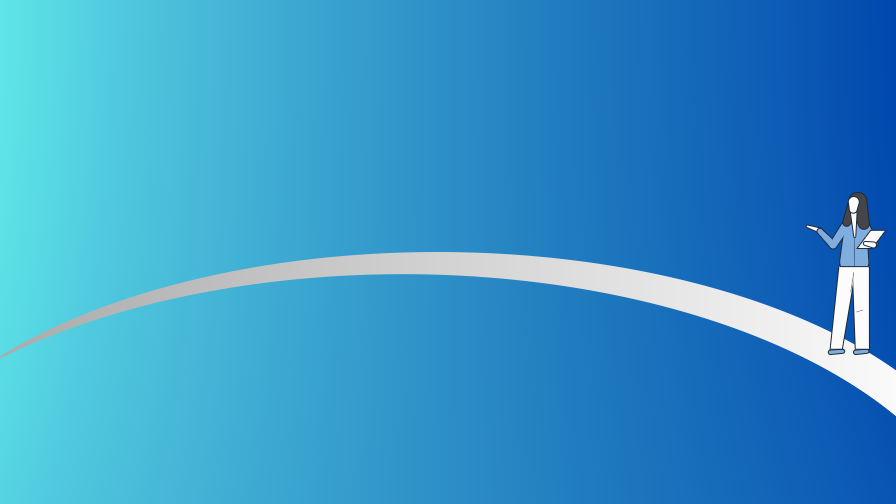
A Shadertoy shader for this background:

```glsl
float cover(float d, float pixel) {
    return clamp(0.5 - d / pixel, 0.0, 1.0);
}

// Capsule whose radius runs from ra to rb
float limb(vec2 p, vec2 a, vec2 b, float ra, float rb) {
    vec2 ab = b - a;
    float h = clamp(dot(p - a, ab) / dot(ab, ab), 0.0, 1.0);
    return length(p - a - ab * h) - mix(ra, rb, h);
}

// Height of an upper elliptical arc
float arch(float x, float middle, float top, vec2 radii) {
    float u = (x - middle) / radii.x;
    return top - radii.y * (1.0 - sqrt(max(1.0 - u * u, 0.0)));
}

vec3 gradient(float t) {
    vec3 c = mix(vec3(0.37, 0.90, 0.91), vec3(0.31, 0.78, 0.87), clamp(t / 0.14, 0.0, 1.0));
    c = mix(c, vec3(0.22, 0.63, 0.81), clamp((t - 0.14) / 0.235, 0.0, 1.0));
    c = mix(c, vec3(0.13, 0.49, 0.75), clamp((t - 0.375) / 0.245, 0.0, 1.0));
    c = mix(c, vec3(0.05, 0.36, 0.71), clamp((t - 0.62) / 0.25, 0.0, 1.0));
    return mix(c, vec3(0.0, 0.28, 0.68), clamp((t - 0.87) / 0.13, 0.0, 1.0));
}

// Filled shape with a thin dark outline
void paint(inout vec3 col, float d, vec3 fill, float pixel) {
    col = mix(col, vec3(0.12, 0.16, 0.22), cover(d - 0.1, pixel));
    col = mix(col, fill, cover(d + 0.1, pixel));
}

void drawFigure(inout vec3 col, vec2 q, float pixel) {
    vec3 white = vec3(0.99);
    vec3 denim = vec3(0.50, 0.68, 0.88);
    vec3 hair = vec3(0.27, 0.27, 0.29);

    // Shoes and trousers
    float shoes = min(limb(q, vec2(-4.2, 0.0), vec2(-1.8, 0.2), 0.45, 0.4),
                      limb(q, vec2(0.8, 0.0), vec2(3.0, 0.2), 0.45, 0.4));
    paint(col, shoes, denim, pixel);
    float legs = min(limb(q, vec2(-0.9, 16.5), vec2(-3.1, 0.5), 1.7, 1.2),
                     limb(q, vec2(1.8, 16.5), vec2(2.1, 0.5), 1.7, 1.4));
    paint(col, max(legs, 0.6 - q.y), white, pixel);

    // Hair, neck and blank head
    float locks = min(limb(q, vec2(1.1, 30.0), vec2(-1.0, 25.8), 1.7, 0.8),
                      limb(q, vec2(1.3, 30.0), vec2(2.4, 25.5), 1.7, 1.1));

    // Open hand, jacket and sleeves
    paint(col, limb(q, vec2(-6.4, 24.2), vec2(-8.8, 25.0), 0.5, 0.25), white, pixel);
    float torso = max(limb(q, vec2(0.7, 24.0), vec2(0.5, 18.0), 2.3, 2.9), 17.0 - q.y);
    float sleeves = min(limb(q, vec2(-1.4, 24.8), vec2(-3.7, 21.3), 0.9, 0.8),
                        limb(q, vec2(-3.7, 21.3), vec2(-6.3, 24.0), 0.8, 0.6));
    sleeves = min(sleeves, limb(q, vec2(2.8, 24.8), vec2(4.4, 21.6), 0.9, 0.8));
    paint(col, min(torso, sleeves), denim, pixel);
    paint(col, locks, hair, pixel);
    paint(col, limb(q, vec2(0.4, 27.5), vec2(0.6, 23.0), 0.65, 0.2), white, pixel);
    paint(col, limb(q, vec2(0.4, 29.8), vec2(0.3, 28.4), 1.1, 0.8), white, pixel);

    // Clipboard and the hand holding it
    vec2 board = q - vec2(3.9, 22.4);
    board.x -= 0.75 * board.y;
    paint(col, max((abs(board.x) - 1.5) * 0.8, abs(board.y) - 1.8), white, pixel);
    paint(col, limb(q, vec2(4.3, 21.3), vec2(2.7, 21.6), 0.6, 0.4), white, pixel);

    // Jacket opening and trouser crease
    float seams = min(limb(q, vec2(0.6, 22.8), vec2(0.5, 17.1), 0.06, 0.06),
                      limb(q, vec2(0.4, 15.8), vec2(-0.2, 12.0), 0.06, 0.06));
    seams = min(seams, limb(q, vec2(1.0, 8.0), vec2(2.2, 8.4), 0.05, 0.05));
    col = mix(col, vec3(0.12, 0.16, 0.22), 0.7 * cover(seams, pixel));
}

void mainImage(out vec4 fragColor, in vec2 fragCoord) {
    vec2 p = fragCoord / iResolution.y;
    float across = fragCoord.x / iResolution.x;
    float pixel = 1.0 / iResolution.y;

    // Sky, with a gentler gradient toward the bottom
    float depth = 1.0 - p.y;
    vec3 col = gradient(0.5 + (across - 0.5) * (1.0 - 0.17 * depth * depth));

    // Curved path between two arcs
    float upper = arch(p.x, 0.868, 0.5, vec2(1.111, 0.551));
    float lower = arch(p.x, 0.799, 0.456, vec2(1.157, 0.604));
    float path = max(p.y - upper, lower - p.y);
    col = mix(col, vec3(mix(0.67, 0.98, across)), cover(path, pixel));

    // Standing presenter, in hundredths of the canvas height
    drawFigure(col, (p - vec2(1.69, 0.301)) * 100.0, 100.0 * pixel);
    fragColor = vec4(col, 1.0);
}
```
